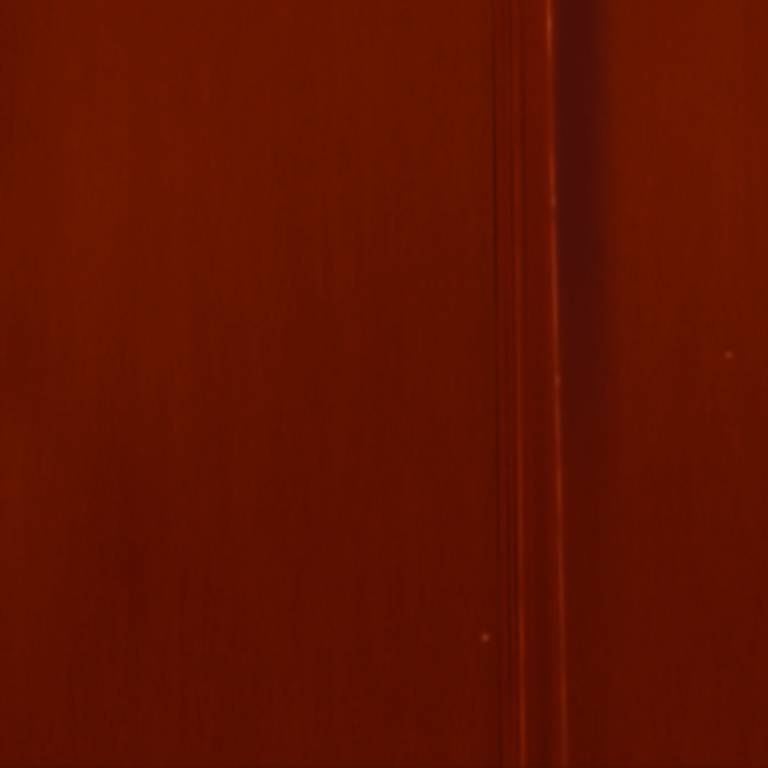
Give the GLSL for this texture, as a WebGL 2 fragment shader.

```glsl
#version 300 es
precision highp float;
// Dark red varnished wood with a vertical moulding right of centre.
// Broad tonal gradients and stretched noise form the panels; leaning
// gaussian lines form the grooves, the lit ridge and its violet shadow.

uniform vec2 u_resolution;
out vec4 fragColor;

float hash(vec2 p) {
    return fract(sin(dot(p, vec2(127.1, 311.7))) * 43758.5453);
}

float noise(vec2 p) {
    vec2 i = floor(p), f = fract(p);
    f = f * f * (3.0 - 2.0 * f);
    return mix(mix(hash(i), hash(i + vec2(1, 0)), f.x),
               mix(hash(i + vec2(0, 1)), hash(i + vec2(1, 1)), f.x), f.y);
}

float fbm(vec2 p) {
    float sum = 0.0, amp = 0.5;
    for (int i = 0; i < 4; i++) {
        sum += amp * noise(p);
        p = p * 2.03 + 17.3;
        amp *= 0.5;
    }
    return sum;
}

// Soft line of given half width around zero
float line(float d, float width) {
    return exp(-d * d / (width * width));
}

// Soft elliptical patch
float patchAt(vec2 p, vec2 centre, vec2 radius) {
    vec2 d = (p - centre) / radius;
    return exp(-dot(d, d));
}

// Broad light and grain of the flat panels
vec3 panels(vec2 p) {
    float light = mix(0.16, 0.72, smoothstep(0.10, 0.95, p.y));
    light += 0.18 * patchAt(p, vec2(0.14, 0.66), vec2(0.16, 0.32));
    light += 0.28 * patchAt(p, vec2(0.0, 0.34), vec2(0.08, 0.22));
    light += 0.14 * patchAt(p, vec2(0.97, 0.80), vec2(0.14, 0.40));
    light -= 0.14 * patchAt(p, vec2(0.17, 0.30), vec2(0.09, 0.13));
    light -= 0.26 * patchAt(p, vec2(0.0, 0.90), vec2(0.05, 0.14));
    light -= 0.20 * patchAt(p, vec2(0.02, 0.52), vec2(0.05, 0.08));
    light -= 0.12 * patchAt(p, vec2(0.57, 0.56), vec2(0.10, 0.25));
    light += 0.24 * (fbm(p * vec2(18.0, 2.5)) - 0.47);
    light += 0.26 * (fbm(p * vec2(75.0, 9.0)) - 0.47);
    return mix(vec3(0.338, 0.055, 0.002), vec3(0.430, 0.096, 0.0), light);
}

void main() {
    vec2 p = gl_FragCoord.xy / u_resolution;
    float down = 1.0 - p.y;
    vec3 col = panels(p);

    // Violet shadow right of the ridge, fading to brown below
    float sx = p.x - 0.018 * down + 0.006 * (noise(p * vec2(12.0, 8.0)) - 0.5);
    float shadow = smoothstep(0.710, 0.732, sx) * (1.0 - smoothstep(0.755, 0.815, sx));
    vec3 shade = mix(vec3(0.315, 0.053, 0.004), vec3(0.278, 0.056, 0.036),
                     smoothstep(0.25, 0.75, p.y));
    col = mix(col, shade, shadow * mix(0.50, 0.85, smoothstep(0.1, 0.7, p.y)));

    // Moulding body and its grooves
    float gx = p.x - 0.010 * down;
    float body = smoothstep(0.636, 0.650, gx) * (1.0 - smoothstep(0.706, 0.728, gx));
    col = mix(col, vec3(0.375, 0.056, 0.004), 0.5 * body);
    vec4 cut = 0.25 + 1.5 * vec4(noise(vec2(7.0, p.y * 9.0)), noise(vec2(19.0, p.y * 7.0)),
                                 noise(vec2(31.0, p.y * 8.0)), noise(vec2(43.0, p.y * 6.0)));
    col *= 1.0 - 0.06 * line(gx - 0.634, 0.012);
    col *= 1.0 - 0.16 * cut.x * line(gx - 0.642, 0.0028);
    col *= 1.0 - 0.12 * cut.y * line(gx - 0.655, 0.0032);
    col *= 1.0 - 0.12 * cut.z * line(gx - 0.664, 0.0025);
    col *= 1.0 - 0.12 * cut.w * line(gx - 0.680, 0.0035);
    col *= 1.0 - 0.16 * down * line(gx - 0.699, 0.013);

    // Lit edges: a thin inner one, growing downward, and the main ridge
    float wear = 0.25 + 1.5 * noise(vec2(3.0, p.y * 22.0));
    float innerWear = 0.3 + 1.3 * noise(vec2(11.0, p.y * 17.0));
    col += vec3(0.080, 0.038, 0.004) * line(gx - 0.671, 0.0032) * mix(0.15, 1.0, down) * innerWear;
    float ridge = p.x - 0.714 - 0.022 * down;
    col += vec3(0.070, 0.044, 0.022) * line(ridge, 0.0038) * wear;
    col += vec3(0.030, 0.008, 0.0) * line(ridge + 0.004, 0.011) * mix(0.4, 1.0, p.y);

    // Pale dust caught along the ridge
    for (int i = 0; i < 3; i++) {
        float y = 0.97 - 0.233 * float(i);
        vec2 c = vec2(0.715 + 0.022 * (1.0 - y), y);
        float strength = 0.4 + 0.6 * hash(vec2(float(i), 4.0));
        col += vec3(0.08, 0.07, 0.06) * strength * patchAt(p, c, vec2(0.004, 0.008));
    }
    // Two stray specks on the panels
    float specks = patchAt(p, vec2(0.632, 0.170), vec2(0.005))
                 + 0.7 * patchAt(p, vec2(0.949, 0.538), vec2(0.005));
    col += vec3(0.17, 0.12, 0.09) * specks;

    // Fine surface mottling, in fibres and in small flecks
    col *= 1.0 + 0.045 * (noise(p * vec2(240.0, 70.0)) - 0.5);
    col *= 1.0 + 0.040 * (noise(p * vec2(170.0, 150.0) + 9.0) - 0.5);
    col *= 1.0 - 0.10 * (1.0 - smoothstep(0.0, 0.006, p.y));
    fragColor = vec4(clamp(col, 0.0, 1.0), 1.0);
}
```
